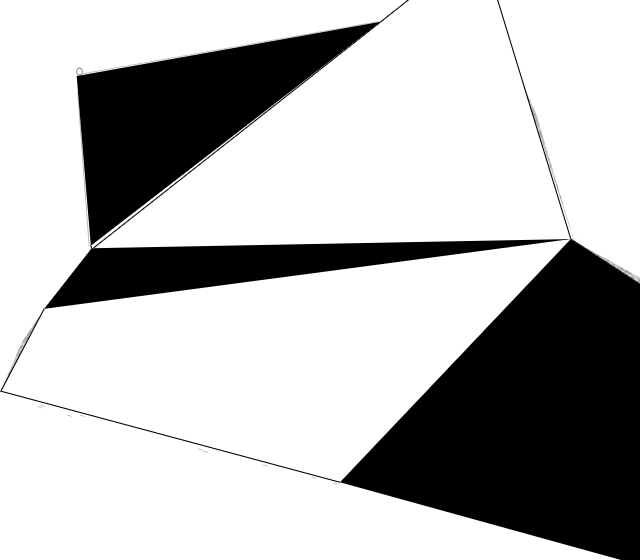
This background is drawn by a Shadertoy shader. Its source:

```glsl
// Draws black angular facets on white paper, joined by thin ink lines and soft pencil traces.
#define INK_HALF_WIDTH 0.00095
#define PENCIL_HALF_WIDTH 0.0008
#define PENCIL_GRAY 0.5
#define GRAIN_SCALE 260.0
#define SPECK_COUNT 9

// Corners of the facets, in units of the canvas height
const vec2 FRAME = vec2(8.0 / 7.0, 1.0);
const vec2 PEAK_LEFT = FRAME * vec2(0.1198, 0.8642);
const vec2 PEAK_RIGHT = FRAME * vec2(0.5951, 0.9612);
const vec2 PEAK_FOOT = FRAME * vec2(0.1419, 0.5612);
const vec2 WAIST = FRAME * vec2(0.1432, 0.5567);
const vec2 HUB = FRAME * vec2(0.8919, 0.5731);
const vec2 HIP = FRAME * vec2(0.0690, 0.4485);
const vec2 TOE = FRAME * vec2(0.0013, 0.3015);
const vec2 KEEL = FRAME * vec2(0.5312, 0.1388);
const vec2 EXIT_HIGH = FRAME * vec2(1.0100, 0.4850);
const vec2 EXIT_LOW = FRAME * vec2(1.0100, -0.0125);
const vec2 TOP_MID = FRAME * vec2(0.6390, 1.0010);
const vec2 TOP_RIGHT = FRAME * vec2(0.7773, 1.0010);

float hash(vec2 cell) {
    return fract(sin(dot(cell, vec2(127.1, 311.7))) * 43758.5);
}

float noise(vec2 p) {
    vec2 cell = floor(p), f = fract(p);
    f = f * f * (3.0 - 2.0 * f);
    vec2 step1 = vec2(1.0, 0.0);
    return mix(mix(hash(cell), hash(cell + step1.xy), f.x),
               mix(hash(cell + step1.yx), hash(cell + step1.xx), f.x), f.y);
}

// Signed distance to the line a-b, positive on its left
float side(vec2 p, vec2 a, vec2 b) {
    vec2 e = normalize(b - a);
    return dot(p - a, vec2(-e.y, e.x));
}

// Clockwise triangle, negative inside
float triangle(vec2 p, vec2 a, vec2 b, vec2 c) {
    return max(side(p, a, b), max(side(p, b, c), side(p, c, a)));
}

float segment(vec2 p, vec2 a, vec2 b) {
    vec2 e = b - a;
    return length(p - a - e * clamp(dot(p - a, e) / dot(e, e), 0.0, 1.0));
}

// Smooth coverage of a shape from its distance
float cover(float d) {
    return clamp(0.5 - d * iResolution.y, 0.0, 1.0);
}

float ink(vec2 p, vec2 a, vec2 b) {
    return cover(segment(p, a, b) - INK_HALF_WIDTH);
}

float pencil(vec2 p, vec2 a, vec2 b) {
    return cover(segment(p, a, b) - PENCIL_HALF_WIDTH);
}

void mainImage(out vec4 fragColor, in vec2 fragCoord) {
    vec2 p = fragCoord / iResolution.xy * FRAME;
    float grain = noise(p * GRAIN_SCALE);

    // Pencil traces beside the edges
    float trace = 0.6 * pencil(p, PEAK_LEFT + vec2(0.002, -0.03), PEAK_FOOT - vec2(0.003, 0.0));
    trace = max(trace, 0.5 * pencil(p, PEAK_LEFT + vec2(0.01, 0.004), PEAK_RIGHT + vec2(0.0, 0.001)));
    vec2 knot = (p - PEAK_LEFT - vec2(0.005, 0.008)) * vec2(1.0, 0.8);
    trace = max(trace, cover(abs(length(knot) - 0.005) - PENCIL_HALF_WIDTH));

    // Grainy shaded slivers
    float shade = cover(triangle(p, HIP, TOE, FRAME * vec2(0.034, 0.389)));
    shade = max(shade, cover(triangle(p, HUB, EXIT_HIGH + vec2(0.0, 0.013), EXIT_HIGH)));
    shade = max(shade, cover(triangle(p, FRAME * vec2(0.817, 0.849),
        FRAME * vec2(0.837, 0.799), HUB + vec2(0.005, 0.0))));
    trace = max(trace, shade * mix(0.25, 0.85, grain));

    // Small marks scattered under the lower edge
    for (int i = 0; i < SPECK_COUNT; i++) {
        float seed = float(i);
        vec2 mark = mix(TOE, KEEL, hash(vec2(seed, 2.0)));
        mark.y -= 0.004 + 0.007 * hash(vec2(seed, 5.0));
        trace = max(trace, 0.5 * pencil(p, mark, mark + vec2(0.007, -0.002)));
    }
    float paper = 1.0 - PENCIL_GRAY * trace;

    // Solid facets
    float black = cover(triangle(p, PEAK_LEFT, PEAK_RIGHT, PEAK_FOOT));
    black = max(black, cover(triangle(p, WAIST, HUB, HIP)));
    float slab = max(side(p, HUB, EXIT_HIGH),
        max(side(p, EXIT_LOW, KEEL), side(p, KEEL, HUB)));
    black = max(black, cover(slab));

    // Ink outlines
    black = max(black, ink(p, WAIST + vec2(0.004, 0.001), PEAK_RIGHT));
    black = max(black, ink(p, PEAK_RIGHT, TOP_MID));
    black = max(black, ink(p, TOP_RIGHT, HUB));
    black = max(black, ink(p, HUB, EXIT_HIGH));
    black = max(black, ink(p, PEAK_FOOT, WAIST));
    black = max(black, ink(p, HIP, TOE));
    black = max(black, ink(p, TOE, KEEL));

    fragColor = vec4(vec3(paper * (1.0 - black)), 1.0);
}
```
